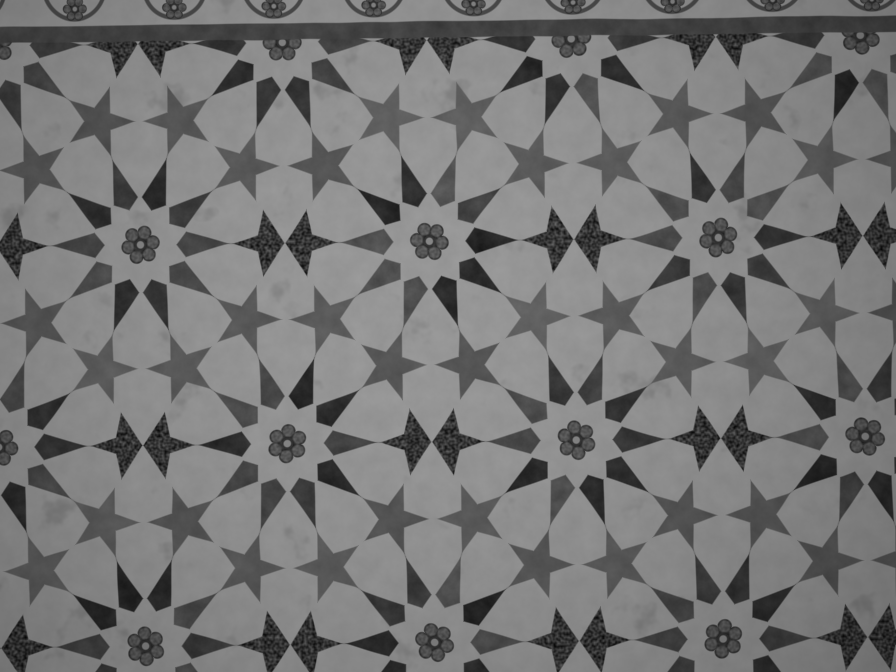
Give the GLSL for this pattern, as a WebGL 1 fragment shader.

```glsl
precision highp float;
// Grey marble inlay: ten-petal rosettes on a staggered lattice, linked by five-point stars
// and speckled arrowheads. Each pixel is folded to its nearest rosette, then to one of ten
// sectors; gradient noise adds stone grain, uneven cuts and stains. A border runs on top.
uniform vec2 u_resolution;

const float PI = 3.14159265;
const float SECTOR = PI / 5.0;
const vec2 LATTICE = vec2(1.0, 1.37638);
const float STAR_ORBIT = 0.4472;
const float BAND_Y = 0.726;

float hash(vec2 p) {
  return fract(sin(dot(p, vec2(127.1, 311.7))) * 43758.55);
}

vec2 rotate(vec2 p, float a) {
  float c = cos(a), s = sin(a);
  return vec2(c * p.x - s * p.y, s * p.x + c * p.y);
}

float cornerSlope(vec2 cell, vec2 offset) {
  float a = 2.0 * PI * hash(cell);
  return dot(vec2(cos(a), sin(a)), offset);
}

// Gradient noise, roughly -0.7 to 0.7
float noise(vec2 p) {
  vec2 i = floor(p), f = p - i;
  vec2 w = f * f * f * (f * (f * 6.0 - 15.0) + 10.0);
  vec2 e = vec2(1.0, 0.0);
  return mix(mix(cornerSlope(i, f), cornerSlope(i + e, f - e), w.x),
             mix(cornerSlope(i + e.yx, f - e.yx), cornerSlope(i + e.xx, f - e.xx), w.x), w.y);
}

float fbm(vec2 p) {
  float sum = 0.0, amp = 0.6;
  for (int i = 0; i < 4; i++) {
    sum += amp * noise(p);
    p = rotate(p, 0.7) * 2.1;
    amp *= 0.55;
  }
  return sum;
}

float fill(float d, float px) { return 1.0 - smoothstep(-px, px, d); }

// Signed distance to the line a-b, positive on its right
float edge(vec2 p, vec2 a, vec2 b) {
  return dot(p - a, normalize(vec2(b.y - a.y, a.x - b.x)));
}

// Folds p into one of n equal wedges around the +x axis
vec2 foldWedge(vec2 p, float n) {
  float w = 2.0 * PI / n;
  float a = mod(atan(p.y, p.x) + 0.5 * w, w) - 0.5 * w;
  return length(p) * vec2(cos(a), abs(sin(a)));
}

float kite(vec2 p) {
  vec2 corner = vec2(0.158, 0.044);
  p.y = abs(p.y);
  return max(edge(p, vec2(0.305, 0.0), corner), edge(p, corner, vec2(0.125, 0.0)));
}

float star(vec2 p, float radius) {
  vec2 notch = 0.4 * radius * vec2(cos(SECTOR), sin(SECTOR));
  return edge(foldWedge(p, 5.0), vec2(radius, 0.0), notch);
}

float arrowhead(vec2 p) {
  vec2 notch = vec2(0.405, 0.028), barb = vec2(0.424, 0.113);
  p.y = abs(p.y);
  float front = min(edge(p, barb, notch), edge(p, notch, vec2(0.322, 0.0)));
  return max(edge(p, vec2(0.498, 0.0), barb), front);
}

// Six round petals with a dark rim and a pale eye
float paintFlower(float tone, vec2 p, float size, float px) {
  float petals = length(foldWedge(p, 6.0) - vec2(0.64 * size, 0.0)) - 0.36 * size;
  float d = min(petals, length(p) - 0.5 * size);
  float stone = mix(0.34, 0.19, smoothstep(-0.14 * size, 0.0, petals));
  tone = mix(tone, stone + 0.1 * noise(p * 90.0), fill(d, px));
  tone = mix(tone, 0.2, fill(length(p) - 0.29 * size, px));
  return mix(tone, 0.52, fill(length(p) - 0.19 * size, px));
}

float paintRosettes(float tone, vec2 q, float grain, float px) {
  vec2 even = LATTICE * floor(q / LATTICE + 0.5);
  vec2 odd = LATTICE * (floor(q / LATTICE) + 0.5);
  vec2 centre = length(q - even) < length(q - odd) ? even : odd;
  vec2 d = q - centre;
  float k = mod(floor(atan(d.y, d.x) / SECTOR + 0.5), 10.0);
  vec2 s = rotate(d, -k * SECTOR);

  float seam = max(abs(s.y) - 0.002, abs(s.x - 0.315) - 0.02);
  tone = mix(tone, 0.42, 0.6 * fill(seam, px));
  float kiteTone = mix(0.15, 0.33, hash(centre * 3.1 + k)) + 0.1 * grain;
  tone = mix(tone, kiteTone, fill(kite(s), px));

  if (mod(k, 5.0) < 0.5) {
    float speckle = 0.21 + 0.22 * noise(q * 95.0) + 0.12 * noise(q * 47.0);
    tone = mix(tone, speckle, fill(arrowhead(s), px));
  } else {
    // Neighbouring cells share a star, so its tone follows its place on the wall
    vec2 place = centre + rotate(vec2(STAR_ORBIT, 0.0), k * SECTOR);
    float starTone = mix(0.325, 0.385, hash(floor(place * 10.0 + 0.5))) + 0.06 * grain;
    tone = mix(tone, starTone, fill(star(vec2(STAR_ORBIT - s.x, s.y), 0.123), px));
  }
  return paintFlower(tone, rotate(d, 6.0 * hash(centre + 4.0)), 0.068, px);
}

float paintBorder(float tone, vec2 q, float grain, float px) {
  vec2 c = vec2(mod(q.x + 0.7, 0.345) - 0.1725, q.y - 0.812);
  float scallop = abs(length(c - vec2(0.0, 0.07)) - 0.105) - 0.007;
  tone = mix(tone, 0.29, fill(scallop, px));
  tone = paintFlower(tone, c, 0.042, px);
  float band = abs(q.y - BAND_Y) - 0.028;
  return mix(tone, 0.27 + 0.08 * grain, fill(band, px));
}

void main() {
  vec2 p = gl_FragCoord.xy / u_resolution.y;
  vec2 scale = vec2(0.430, 0.434);
  float px = 1.0 / (u_resolution.y * scale.x);
  vec2 q = rotate(p - vec2(0.639, 0.641), -0.0125) / scale;
  float grain = fbm(q * 14.0);
  float stain = smoothstep(0.22, 0.5, fbm(q * 5.0 + 7.0));

  // Pale ground, then the inlay with slightly uneven cuts
  float tone = 0.585 + 0.035 * grain - 0.07 * stain;
  vec2 cut = q + 0.004 * vec2(noise(q * 6.0), noise(q * 6.0 + 31.0));
  if (q.y < BAND_Y) tone = paintRosettes(tone, cut, grain, px);
  if (q.y > BAND_Y - 0.05) tone = paintBorder(tone, cut, grain, px);

  // Light falls off from the upper middle
  vec2 away = p - vec2(0.62, 0.58);
  tone *= 1.01 - 0.33 * dot(away, away);
  gl_FragColor = vec4(vec3(tone), 1.0);
}
```
